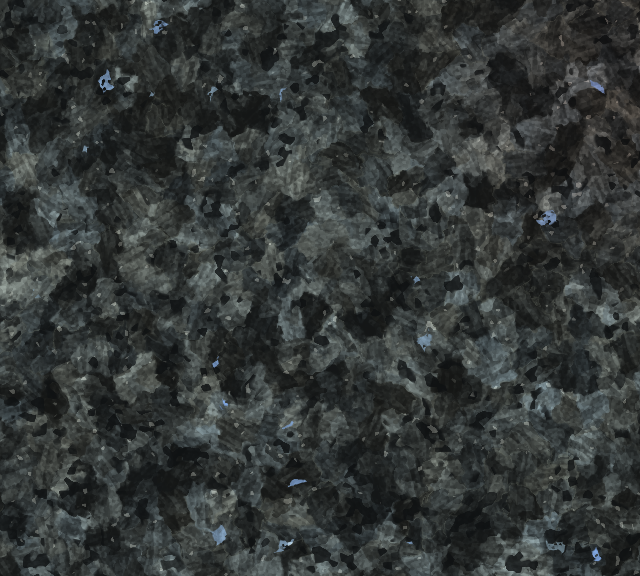
This texture is drawn by a WebGL 1 fragment shader. Its source:

```glsl
precision highp float;
// Dark polished granite: ragged, streaked feldspar grains with black specks,
// pale seams and a few blue reflecting flakes. Grains are softly blended
// cellular noise with a randomly turned, stretched metric in every cell.
uniform vec2 u_resolution;

vec3 hash3(vec2 p) {
  vec3 q = fract(p.xyx * vec3(0.1031, 0.1030, 0.0973));
  q += dot(q, q.yxz + 33.33);
  return fract((q.xxy + q.yzz) * q.zyx);
}

vec2 turn(vec2 p, float angle) {
  float c = cos(angle), s = sin(angle);
  return vec2(c * p.x - s * p.y, s * p.x + c * p.y);
}

// Smooth cellular noise: random tones blended between neighbouring cells
float mottle(vec2 p) {
  float sum = 0.0, total = 0.0;
  for (int j = -1; j <= 1; j++) {
    for (int i = -1; i <= 1; i++) {
      vec2 cell = floor(p) + vec2(float(i), float(j));
      vec3 h = hash3(cell);
      vec2 d = cell + h.xy - p;
      float w = exp(-9.0 * dot(d, d));
      sum += w * h.z;
      total += w;
    }
  }
  return sum / total;
}

// Grain field: x = tone, y = hue, z = angle of nearest grain, w = seam distance
vec4 grains(vec2 p) {
  vec2 sum = vec2(0.0);
  float total = 0.0, nearest = 9.0, second = 9.0, grainAngle = 0.0;
  for (int j = -1; j <= 1; j++) {
    for (int i = -1; i <= 1; i++) {
      vec2 cell = floor(p) + vec2(float(i), float(j));
      vec3 place = hash3(cell), look = hash3(cell + 57.0);
      float angle = 6.2832 * place.z;
      vec2 d = turn(cell + place.xy - p, angle) * vec2(0.75, 1.3);
      float m = dot(d, d);
      float w = exp(-28.0 * m);
      sum += w * look.xy;
      total += w;
      if (m < nearest) {
        second = nearest;
        nearest = m;
        grainAngle = angle;
      } else {
        second = min(second, m);
      }
    }
  }
  return vec4(sum / total, grainAngle, sqrt(second) - sqrt(nearest));
}

// Sparse skewed plates, one at most per cell: x = coverage, y = blueness
vec2 flakes(vec2 p) {
  vec2 cell = floor(p * 9.0);
  vec3 place = hash3(cell + 13.0), look = hash3(cell + 171.0);
  vec2 d = turn(fract(p * 9.0) - 0.3 - 0.4 * place.xy, 6.2832 * look.z) / 9.0;
  d.x += 0.4 * d.y;
  vec2 size = mix(0.005, 0.014, look.x) * vec2(1.0, mix(0.25, 0.9, look.y));
  vec2 outside = abs(d) - size;
  float cover = 1.0 - smoothstep(-0.0015, 0.0015, max(outside.x, outside.y));
  return vec2(cover * step(place.z, 0.28), fract(look.x * 7.0 + look.y));
}

void main() {
  vec2 uv = gl_FragCoord.xy / u_resolution.y;

  // Ragged outlines: slow sine bends plus fine cellular jitter
  vec2 p = uv + 0.004 * sin(uv.yx * 95.0 + 2.0 * sin(uv * 61.0));
  p += 0.011 * (vec2(mottle(uv * 85.0), mottle(uv * 85.0 + 31.0)) - 0.5);

  vec4 large = grains(p * 19.0 + 4.0);
  vec4 small = grains(p * 37.0 + 80.0);
  float streak = mottle(turn(uv, large.z) * vec2(38.0, 150.0));
  float grit = mottle(uv * 210.0);
  float patches = mottle(uv * 13.0 + 9.0);

  // Tone, squared so that dark grains prevail
  float tone = 0.52 * large.x + 0.32 * small.x + 0.16 * patches;
  tone += 0.24 * (streak - 0.5) + 0.2 * (grit - 0.5);
  tone = max(tone, 0.0);
  float light = 0.085 + 0.45 * tone * tone;
  vec3 olive = vec3(0.99, 1.03, 0.95), steel = vec3(0.89, 1.03, 1.08);
  vec3 color = light * mix(olive, steel, 0.65 * large.y + 0.35 * small.y);

  // Thin tan seams, broken up by the patches
  float seam = 1.0 - smoothstep(0.0, 0.11, large.w);
  seam *= smoothstep(0.5, 0.8, patches);
  color = mix(color, vec3(0.40, 0.42, 0.37), 0.4 * seam * streak);

  // Clustered black specks
  float speck = smoothstep(0.66, 0.8, mottle(uv * 75.0 + 50.0));
  speck *= smoothstep(0.45, 0.75, mottle(uv * 22.0 + 17.0));
  color = mix(color, vec3(0.055, 0.065, 0.07), 0.8 * speck);

  // Blue flakes with pitted faces
  vec2 flake = flakes(p);
  vec3 sheen = mix(vec3(0.42, 0.50, 0.54), vec3(0.46, 0.60, 0.82), flake.y);
  sheen *= 0.8 + 0.25 * streak + 0.2 * grit;
  color = mix(color, sheen, flake.x * smoothstep(0.08, 0.3, grit) * 0.92);

  // Rare pale glints, then a warm dim tint toward the upper right
  float glint = smoothstep(0.955, 0.985, mottle(uv * 120.0 + 7.0));
  color += 0.22 * glint * vec3(1.0, 1.0, 0.94);
  float warmth = 1.0 - smoothstep(0.0, 0.5, length(uv - vec2(1.08, 0.85)));
  color *= mix(vec3(1.0), vec3(0.96, 0.86, 0.85), warmth);
  gl_FragColor = vec4(color, 1.0);
}
```
